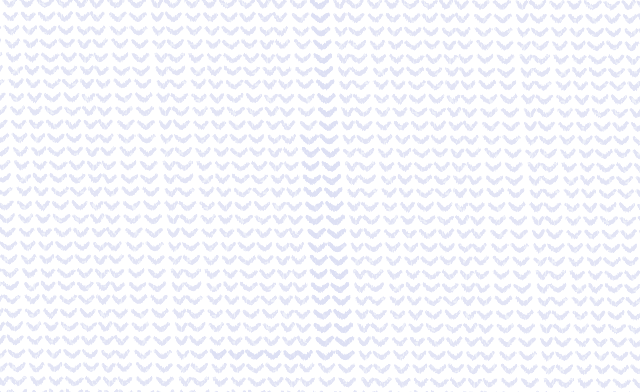
Give the GLSL for this pattern, as a WebGL 2 fragment shader.

```glsl
#version 300 es
precision highp float;
// Rows of pale lavender brushed chevrons on white, in gently leaning uneven columns.

uniform vec2 u_resolution;
out vec4 fragColor;

const vec3 PAPER = vec3(1.0);
const vec3 INK = vec3(0.885, 0.893, 0.962);
const vec3 HEAVY_INK = vec3(0.868, 0.878, 0.958);
const vec3 PALE_INK = vec3(0.94, 0.95, 0.98);

// One unit is the mean column pitch.
const float COLUMNS = 35.07;      // columns across the canvas
const float ROW_PITCH = 0.739;
const vec2 ANCHOR = vec2(12.05, 13.88);
const float LEAN = 0.0554;        // sideways drift per row
const float TILT = 0.004;         // downward slope of the rows
const ivec2 REPEAT = ivec2(10, 8);

// Hand-placed irregularity of the ten columns in a repeat.
const float SHIFT[10] = float[10](0.0, 0.0, 0.01, -0.03, -0.21, -0.11, -0.02, 0.08, -0.05, 0.04);
const float HALF_WIDTH[10] = float[10](0.39, 0.48, 0.43, 0.37, 0.40, 0.46, 0.47, 0.35, 0.46, 0.41);

float hash(ivec2 cell) {
    uvec2 q = uvec2(cell) * uvec2(1597334673u, 3812015801u);
    uint n = (q.x ^ q.y) * 1597334673u;
    n ^= n >> 15;
    n *= 2246822519u;
    n ^= n >> 13;
    return float(n >> 8) / 16777216.0;
}

float noise(vec2 p) {
    ivec2 i = ivec2(floor(p));
    vec2 f = fract(p);
    f = f * f * (3.0 - 2.0 * f);
    float low = mix(hash(i), hash(i + ivec2(1, 0)), f.x);
    float high = mix(hash(i + ivec2(0, 1)), hash(i + ivec2(1, 1)), f.x);
    return mix(low, high, f.y);
}

// Distance to one bowed brush stroke from the vertex to the tip.
float strokeDistance(vec2 p, vec2 vertex, vec2 tip, float radius) {
    vec2 arm = tip - vertex;
    float bow = clamp(p.x / tip.x, 0.0, 1.0);
    p.y += 0.14 * bow * (1.0 - bow);
    float along = clamp(dot(p - vertex, arm) / dot(arm, arm), 0.0, 1.0);
    float belly = 0.88 + 0.55 * along * (1.0 - along);
    return length(p - vertex - arm * along) - radius * belly;
}

float chevronDistance(vec2 p, float halfWidth, float radius, vec2 tipRise) {
    vec2 vertex = vec2(0.0, -0.165);
    float reach = halfWidth - 0.09;
    float left = strokeDistance(vec2(-p.x, p.y), vertex, vec2(reach, 0.15 + tipRise.x), radius);
    float right = strokeDistance(p, vertex, vec2(reach, 0.15 + tipRise.y), radius);
    return min(left, right);
}

// A seam of bolder chevrons: a tall stem, a shorter second stem and a foot.
float seamWeight(int column, int row) {
    bool stem = column == 6 && row >= -16;
    bool second = column == 5 && row <= 0 && row >= -16;
    bool foot = row == -16 && column >= -1 && column <= 6;
    return (stem || second || foot) ? 1.0 : 0.0;
}

void main() {
    float pixel = COLUMNS / u_resolution.x;
    vec2 p = gl_FragCoord.xy * pixel;

    // Find the row, then look at the nearest columns within it.
    float height = p.y - ANCHOR.y + TILT * (p.x - 0.5 * COLUMNS);
    int row = int(floor(height / ROW_PITCH + 0.5));
    float y = height - float(row) * ROW_PITCH;
    float x = p.x - ANCHOR.x + float(row) * LEAN;
    int nearest = int(floor(x + 0.5));
    int rowKey = (row + 800) % REPEAT.y;

    vec3 color = PAPER;
    for (int k = -1; k <= 1; k++) {
        int column = nearest + k;
        int key = (column + 1000) % REPEAT.x;
        ivec2 cell = ivec2(key, rowKey);
        float seam = seamWeight(column, row);

        // Small wobble shared by every repeat of the block.
        vec2 wobble = vec2(hash(cell + 31), hash(cell + 67)) - 0.5;
        vec2 rise = (vec2(hash(cell + 101), hash(cell + 151)) - 0.5) * 0.06;
        float rowWobble = (hash(ivec2(rowKey, 211)) - 0.5) * 0.05;
        vec2 local = vec2(x - float(column) - SHIFT[key], y - rowWobble) - wobble * vec2(0.06, 0.03);

        // Fine upright bristles fray the edge and streak the ink.
        vec2 grain = local + vec2(cell) * 3.7 + 40.0;
        float bristle = noise(grain * vec2(19.0, 9.0));
        float streak = noise(grain * vec2(13.0, 8.0) + 90.0);
        float radius = 0.112 + 0.02 * seam;
        float d = chevronDistance(local, HALF_WIDTH[key] + 0.02 * seam, radius, rise);
        d += (bristle - 0.5) * 0.075;

        float cover = 1.0 - smoothstep(-0.6 * pixel, 0.6 * pixel, d);
        vec3 ink = mix(INK, HEAVY_INK, seam);
        float worn = smoothstep(0.58, 0.95, streak) * (1.0 - 0.6 * seam);
        color = min(color, mix(PAPER, mix(ink, PALE_INK, worn), cover));
    }
    fragColor = vec4(color, 1.0);
}
```
